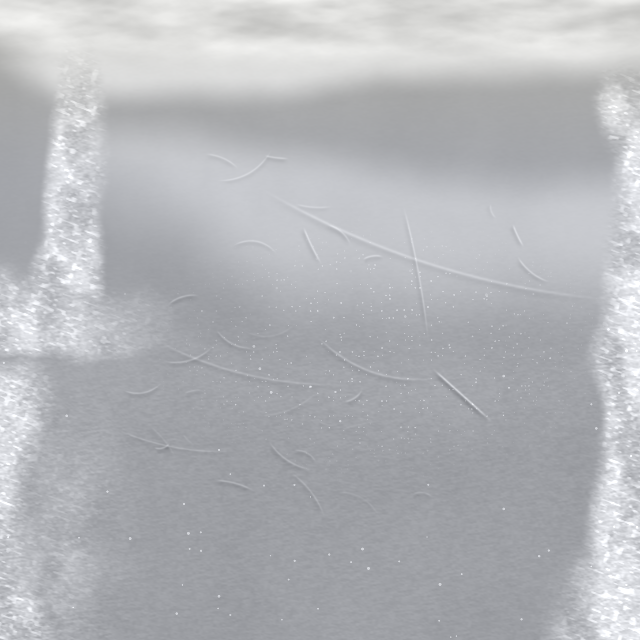
Give the GLSL for this texture, as a Shadertoy shader.

```glsl
float hash(vec2 p) {
    vec3 q = fract(p.xyx * vec3(0.1031, 0.1030, 0.0973));
    q += dot(q, q.yzx + 33.33);
    return fract((q.x + q.y) * q.z);
}

float noise(vec2 p) {
    vec2 cell = floor(p), f = fract(p);
    f = f * f * (3.0 - 2.0 * f);
    return mix(mix(hash(cell), hash(cell + vec2(1, 0)), f.x),
               mix(hash(cell + vec2(0, 1)), hash(cell + vec2(1, 1)), f.x), f.y);
}

float fbm(vec2 p) {
    float sum = 0.0, weight = 0.5;
    for (int i = 0; i < 4; i++) {
        sum += weight * noise(p);
        p = mat2(0.8, 0.6, -0.6, 0.8) * p * 2.03 + 17.0;
        weight *= 0.5;
    }
    return sum / 0.9375;
}

float rotatedNoise(vec2 p, float angle, vec2 frequency) {
    float c = cos(angle), s = sin(angle);
    return noise(mat2(c, -s, s, c) * p * frequency);
}

// 1 below the edge, 0 above it
float below(float edge, float softness, float x) {
    return 1.0 - smoothstep(edge - softness, edge + softness, x);
}

// Embossed arc from a to b: bright ridge with a soft shadow on one side
float crease(vec2 p, vec2 a, vec2 b, float bend, float width) {
    vec2 span = b - a;
    float len = length(span);
    vec2 dir = span / len;
    vec2 q = vec2(dot(p - a, dir), dot(p - a, vec2(-dir.y, dir.x)));
    float t = clamp(q.x / len, 0.0, 1.0);
    float d = (q.y - bend * len * 4.0 * t * (1.0 - t)) / width;
    float fade = smoothstep(0.0, 0.2, t) * smoothstep(1.0, 0.7, t);
    float shade = (d + 2.0) / 2.5;
    return fade * (exp(-d * d) - 0.45 * exp(-shade * shade));
}

float scatteredCreases(vec2 p) {
    float sum = 0.0;
    for (int i = 0; i < 30; i++) {
        float id = float(i);
        vec2 start = vec2(0.16, 0.22) + vec2(0.7, 0.58) * vec2(hash(vec2(id, 3.7)), hash(vec2(id, 9.1)));
        float angle = mix(-1.2, 0.6, hash(vec2(id, 21.3)));
        float len = mix(0.025, 0.11, pow(hash(vec2(id, 5.9)), 2.0));
        vec2 end = start + len * vec2(cos(angle), sin(angle));
        float strength = mix(0.03, 0.11, hash(vec2(id, 31.0)));
        sum += strength * crease(p, start, end, 0.4 * hash(vec2(id, 14.2)) - 0.2, 0.0017);
    }
    return sum;
}

float longCreases(vec2 p) {
    float sum = 0.08 * crease(p, vec2(0.40, 0.71), vec2(0.98, 0.53), -0.06, 0.0025);
    sum += 0.09 * crease(p, vec2(0.49, 0.48), vec2(0.69, 0.41), -0.13, 0.002);
    sum += 0.07 * crease(p, vec2(0.24, 0.47), vec2(0.56, 0.40), -0.07, 0.002);
    sum += 0.22 * crease(p, vec2(0.675, 0.425), vec2(0.77, 0.34), 0.0, 0.0018);
    sum += 0.08 * crease(p, vec2(0.63, 0.68), vec2(0.67, 0.46), 0.02, 0.0016);
    sum += 0.07 * crease(p, vec2(0.18, 0.33), vec2(0.37, 0.295), -0.06, 0.0016);
    return sum;
}

// Rare round flecks, one candidate per cell
float flecks(vec2 p, float density, float share) {
    vec2 cell = floor(p * density);
    vec2 center = 0.3 + 0.4 * vec2(hash(cell + 4.0), hash(cell + 61.0));
    float radius = mix(0.1, 0.26, hash(cell + 27.0));
    return step(1.0 - share, hash(cell)) * below(radius, 0.08, length(fract(p * density) - center));
}

// Broad reflections stacked from the lower sheet to the top
float reflections(vec2 p) {
    float lightBase = 0.53 + 0.19 * below(0.28, 0.25, p.x);
    float darkBase = 0.79 - 0.08 * smoothstep(0.1, 0.9, p.x);
    float topEdge = 0.835 + 0.045 * smoothstep(0.25, 0.75, p.x);
    float tone = 0.628 + 0.025 * smoothstep(0.28, 0.42, p.y) * below(0.46, 0.04, p.y);
    tone = mix(tone, 0.79, smoothstep(lightBase - 0.09, lightBase + 0.11, p.y));
    tone = mix(tone, 0.66, smoothstep(darkBase - 0.045, darkBase + 0.045, p.y));
    tone = mix(tone, 0.865, smoothstep(topEdge - 0.025, topEdge + 0.04, p.y));
    float leftShade = below(0.09, 0.03, p.x) * smoothstep(0.48, 0.6, p.y) * below(0.92 - p.x, 0.06, p.y);
    return mix(tone, 0.655, leftShade);
}

// Overexposed, rough parts along both sides
float glare(vec2 p, float rough) {
    vec2 q = p + 0.05 * (rough - 0.5);
    float spread = smoothstep(0.82, 0.53, q.y);
    float stem = below(0.024 + 0.034 * spread, 0.015, abs(q.x - 0.122 + 0.015 * spread));
    stem *= smoothstep(0.5, 0.56, q.y) * below(0.88, 0.07, q.y);
    float shelf = smoothstep(0.435, 0.46, q.y) * below(0.56 - 0.1 * q.x, 0.035, q.y) * below(0.17, 0.16, q.x);
    float leftSide = below(0.055 + 0.02 * cos(q.y * 16.0), 0.035, q.x) * below(0.42, 0.04, q.y);
    leftSide = max(leftSide, 0.4 * below(0.18, 0.07, q.x) * below(0.32, 0.12, q.y) * rough * 1.5);
    float rightEdge = 0.955 - 0.025 * below(0.48, 0.04, q.y) + 0.012 * cos(q.y * 19.0);
    float rightSide = smoothstep(rightEdge - 0.018, rightEdge + 0.022, q.x) * below(0.88, 0.04, q.y);
    float corner = smoothstep(0.98, 1.1, q.x + 0.1 * below(0.17, 0.06, q.y) - 0.35 * (q.y - 0.17));
    corner *= below(0.2, 0.05, q.y);
    return clamp(max(max(stem, shelf), max(max(leftSide, rightSide), corner)), 0.0, 1.0);
}

void mainImage(out vec4 fragColor, in vec2 fragCoord) {
    vec2 uv = fragCoord / iResolution.xy;
    float rough = fbm(uv * vec2(11.0, 8.0));
    vec2 warped = uv + 0.035 * (vec2(fbm(uv * 4.0), fbm(uv * 4.0 + 40.0)) - 0.5);
    float tone = reflections(warped);
    float bright = glare(uv, rough);
    float lower = below(0.5, 0.16, uv.y);

    // Crumpled upper rim
    vec2 rim = uv * vec2(7.0, 22.0);
    float relief = fbm(rim) - fbm(rim + vec2(0.2, 0.5));
    tone += 0.3 * relief * smoothstep(0.87, 0.98, uv.y);
    tone += 0.035 * (rough - 0.5);

    // Brushed metal grain and glitter
    float grain = rotatedNoise(uv, 0.12, vec2(95.0, 330.0)) + rotatedNoise(uv, -0.2, vec2(210.0, 390.0)) - 1.0;
    float glitter = smoothstep(0.55, 0.95, rotatedNoise(uv, -0.35, vec2(110.0, 240.0)));
    float patches = smoothstep(0.3, 0.7, fbm(uv * vec2(24.0, 18.0) + 8.0));
    tone = mix(tone, 0.76 + 0.16 * patches, 0.9 * bright);
    tone += grain * (0.006 + 0.022 * lower + 0.07 * bright) + 0.14 * glitter * bright;

    // Creases and dust
    tone += (scatteredCreases(uv) + longCreases(uv)) * (1.0 - 0.7 * bright);
    float dustZone = below(0.22, 0.12, length((uv - vec2(0.6, 0.45)) * vec2(0.8, 1.5)));
    tone += 0.13 * flecks(uv, 170.0, 0.12) * dustZone + 0.2 * flecks(uv, 110.0, 0.012) * lower;

    // Cool metal, turning neutral toward the top
    vec3 coolTint = vec3(-0.011, -0.003, 0.016);
    vec3 warmTint = vec3(0.003, 0.003, -0.005);
    vec3 color = tone + mix(coolTint, warmTint, smoothstep(0.7, 0.95, uv.y));
    fragColor = vec4(clamp(color, 0.0, 1.0), 1.0);
}
```
